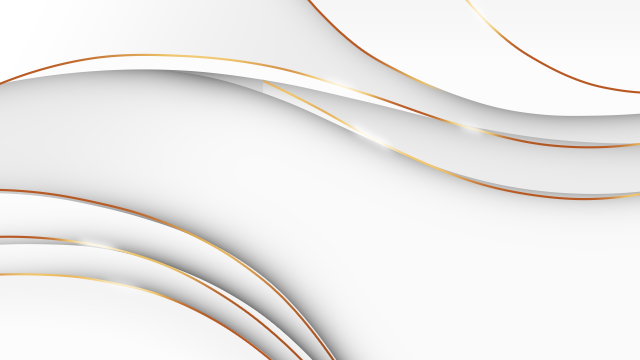
Write a Shadertoy shader that draws this background.

```glsl
// Layered white paper waves with soft shadows and shining gold trim lines.
#define PAGE vec2(7.68, 4.34)
#define LINE_HALF_WIDTH 0.013
#define GLINT_RADIUS 0.07
#define RUST vec3(0.72, 0.35, 0.14)
#define GOLD vec3(0.94, 0.77, 0.42)
#define PALE vec3(1.0, 0.98, 0.91)
#define PAPER_WHITE 0.99
#define PAPER_GREY 0.93

float pixelSize;

// Signed distance to a smooth curve with evenly spaced heights; positive is below it.
float wave(vec2 p, float x0, float x1, float h[8]) {
    float stepX = (x1 - x0) / 7.0;
    float t = (p.x - x0) / stepX;
    float tc = clamp(t, 0.0, 7.0);
    int i = int(min(floor(tc), 6.0));
    float f = tc - float(i);
    float b = h[i], c = h[i + 1];
    float a = i > 0 ? h[max(i - 1, 0)] : 3.0 * h[0] - 3.0 * h[1] + h[2];
    float d = i < 6 ? h[min(i + 2, 7)] : 3.0 * h[7] - 3.0 * h[6] + h[5];
    float k1 = 0.5 * (c - a);
    float k2 = a - 2.5 * b + 2.0 * c - 0.5 * d;
    float k3 = 0.5 * (d - a) + 1.5 * (b - c);
    float slope = k1 + f * (2.0 * k2 + 3.0 * k3 * f);
    float y = b + f * (k1 + f * (k2 + f * k3)) + (t - tc) * slope;
    slope /= stepX;
    return (p.y - y) / sqrt(1.0 + slope * slope);
}

float cover(float inside) { return clamp(inside / pixelSize + 0.5, 0.0, 1.0); }

float bump(float x, float center, float width) {
    float u = (x - center) / width;
    return exp(-u * u);
}

// Paper sheet: a shadow outside its edge, then its own fill.
void sheet(inout vec3 col, float inside, float fill, float shadow, float softness) {
    col *= 1.0 - shadow * exp(-max(-inside, 0.0) / softness);
    col = mix(col, vec3(fill), cover(inside));
}

// Metal line: shine runs from rust (0) through gold (0.5) to a pale glint (1).
void trim(inout vec3 col, float dist, float shine, float visible) {
    float s = clamp(shine, 0.0, 1.0);
    vec3 metal = s < 0.5 ? mix(RUST, GOLD, s * 2.0) : mix(GOLD, PALE, s * 2.0 - 1.0);
    float glint = smoothstep(0.65, 1.0, s) * bump(dist, 0.0, GLINT_RADIUS);
    col = mix(col, vec3(1.0), 0.75 * glint * visible);
    col = mix(col, metal, cover(LINE_HALF_WIDTH - abs(dist)) * visible);
}

void mainImage(out vec4 fragColor, in vec2 fragCoord) {
    vec2 uv = fragCoord / iResolution.xy;
    vec2 p = vec2(uv.x, 1.0 - uv.y) * PAGE;
    float x = p.x;
    pixelSize = PAGE.x / iResolution.x;

    // Curves of the upper waves
    float upper = wave(p, 0.0, 7.68, float[8](1.01, 0.86, 0.85, 0.985, 1.225, 1.49, 1.675, 1.73));
    float upperTrim = wave(p, 0.0, 7.68, float[8](1.01, 0.705, 0.675, 0.81, 1.13, 1.50, 1.75, 1.735));
    float lower = wave(p, 1.7, 7.68, float[8](0.83, 0.94, 1.215, 1.60, 1.97, 2.22, 2.33, 2.31));
    float lowerTrim = wave(p, 3.15, 7.68, float[8](0.97, 1.295, 1.655, 1.965, 2.21, 2.35, 2.40, 2.34));
    float corner = wave(p, 3.72, 7.68, float[8](0.0, 0.545, 0.88, 1.125, 1.30, 1.385, 1.395, 1.37));
    float cornerTrim = wave(p, 5.6, 7.68, float[8](0.0, 0.32, 0.57, 0.755, 0.905, 1.015, 1.08, 1.115));

    // Curves of the lower left hills
    float outer = wave(p, 0.0, 4.0, float[8](2.29, 2.335, 2.44, 2.59, 2.82, 3.15, 3.625, 4.34));
    float middle = wave(p, 0.0, 3.75, float[8](2.95, 2.945, 2.975, 3.075, 3.25, 3.50, 3.85, 4.34));
    float middleTrim = wave(p, 0.0, 3.62, float[8](2.855, 2.87, 2.935, 3.05, 3.235, 3.51, 3.87, 4.34));
    float inner = wave(p, 0.0, 3.25, float[8](3.31, 3.31, 3.34, 3.42, 3.535, 3.725, 3.99, 4.34));

    // Background
    vec3 col = vec3(mix(PAPER_GREY, 0.98, smoothstep(0.0, 3.2, x + 0.6 * (p.y - 1.8))));

    // Lower wave, white to the left of its trim
    float lowerFill = mix(PAPER_GREY, PAPER_WHITE, cover(lowerTrim) * step(3.15, x));
    sheet(col, -lower, lowerFill, 0.28 * smoothstep(1.7, 2.6, x), 0.13);

    // Upper wave, white below its trim
    float upperFill = mix(1.0, PAPER_GREY, smoothstep(0.2, 4.0, x + 0.5 * p.y));
    upperFill = mix(upperFill, PAPER_WHITE, cover(upperTrim));
    sheet(col, -upper, upperFill, 0.2 + 0.22 * bump(x, 2.1, 0.9), 0.14);

    trim(col, lowerTrim, 0.5 * bump(x, 3.5, 0.6) + bump(x, 4.45, 0.35)
        + 0.5 * bump(x, 5.2, 0.5) + 0.5 * bump(x, 7.6, 0.3), step(3.15, x));
    trim(col, upperTrim, 0.55 * bump(x, 2.4, 1.1) + 0.9 * bump(x, 4.1, 0.4)
        + 0.95 * bump(x, 5.65, 0.3) + 0.6 * bump(x, 7.9, 0.4), 1.0);

    // Top right corner
    float cornerFill = mix(0.965, PAPER_WHITE, smoothstep(0.0, 0.9, p.y));
    sheet(col, -corner, cornerFill, mix(0.16, 0.3, smoothstep(4.5, 5.8, x)), 0.13);
    trim(col, corner - 0.012, 0.5 * smoothstep(4.3, 5.2, x), 1.0 - smoothstep(5.0, 5.4, x));
    trim(col, cornerTrim, 0.9 * bump(x, 5.75, 0.25), 1.0);

    // Lower left hills, each with its trim
    float lip = mix(-0.04, 0.03, smoothstep(1.5, 3.2, x));
    float hillShadow = mix(0.15, 0.45, smoothstep(0.0, 2.4, x));
    sheet(col, outer + lip, PAPER_WHITE, hillShadow, 0.13);
    trim(col, outer, 0.45 * bump(x, 2.6, 0.7), 1.0);
    sheet(col, middle, PAPER_WHITE, hillShadow + 0.08, 0.12);
    trim(col, middleTrim, bump(x, 1.15, 0.4) + 0.5 * bump(x, 2.0, 0.5), 1.0);
    float innerFill = mix(0.955, PAPER_WHITE, smoothstep(0.0, 0.8, inner));
    sheet(col, inner + 0.5 * max(lip, 0.0), innerFill, hillShadow, 0.13);
    trim(col, inner, 0.5 * bump(x, 0.4, 0.6) + 0.85 * bump(x, 1.5, 0.5), 1.0);

    fragColor = vec4(col, 1.0);
}
```
